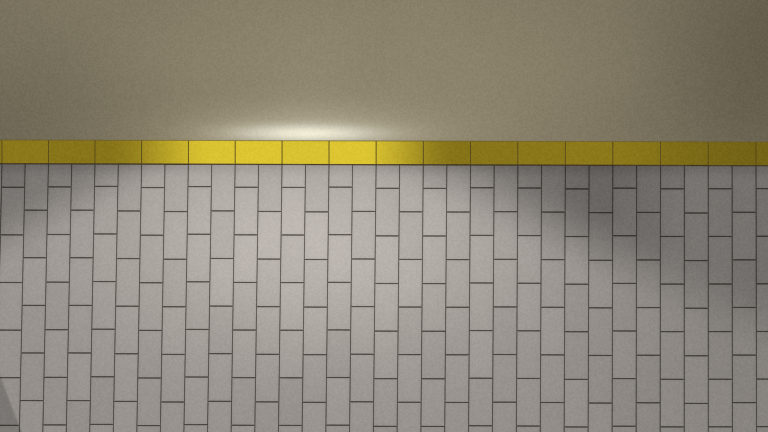
This texture is drawn by a WebGL 2 fragment shader. Its source:

```glsl
#version 300 es
precision highp float;
// A plaster wall above a yellow tile band and staggered upright tiles, lit by a lamp.
// Joints are repeated distances on a slightly warped grid; the light is built from
// gaussian pools and soft diagonal shadow edges. Lengths are in canvas heights.
uniform vec2 u_resolution;
out vec4 outColor;

float hash(vec2 p) {
    vec3 q = fract(vec3(p.xyx) * 0.1031);
    q += dot(q, q.yzx + 33.33);
    return fract((q.x + q.y) * q.z);
}

float noise(vec2 p) {
    vec2 i = floor(p), f = fract(p);
    f = f * f * (3.0 - 2.0 * f);
    return mix(mix(hash(i), hash(i + vec2(1, 0)), f.x),
               mix(hash(i + vec2(0, 1)), hash(i + vec2(1, 1)), f.x), f.y);
}

float pool(vec2 p, vec2 center, vec2 radius) {
    vec2 q = (p - center) / radius;
    return exp(-dot(q, q));
}

// Distance, in grid units, to the nearest whole number
float jointDistance(float t) {
    return abs(fract(t + 0.5) - 0.5);
}

// Band tiles widen gently from left to right
float bandColumn(float x) {
    float u = x - 0.0046;
    return u * (9.308 - 0.081 * u);
}

float line(float dist, float halfWidth, float pixel) {
    return 1.0 - smoothstep(halfWidth - 0.5 * pixel, halfWidth + 0.5 * pixel, dist);
}

vec3 plaster(vec2 p) {
    float light = 0.455 + 0.075 * pool(p, vec2(0.80, 0.82), vec2(0.62, 0.30));
    light -= 0.09 * pool(p, vec2(1.80, 0.88), vec2(0.28, 0.30));
    light -= 0.05 * pool(p, vec2(0.0, 0.72), vec2(0.35, 0.22));
    light += 0.13 * pool(p, vec2(0.70, 0.69), vec2(0.30, 0.065));
    light += 0.27 * pool(p, vec2(0.71, 0.693), vec2(0.17, 0.020));
    light += 0.016 * (noise(p * 7.0) - 0.5);
    float warmth = 1.0 - smoothstep(0.5, 0.8, light);
    return light * mix(vec3(1.03, 1.01, 0.91), vec3(1.05, 0.985, 0.81), warmth);
}

vec3 bandTiles(vec2 p, float pixel) {
    float column = bandColumn(p.x);
    float lit = smoothstep(0.24, 0.50, p.x) * (1.0 - smoothstep(0.84, 1.06, p.x));
    vec3 color = mix(vec3(0.54, 0.465, 0.10), vec3(0.85, 0.76, 0.19), lit);
    color *= 1.0 - 0.18 * smoothstep(1.35, 1.80, p.x);
    color *= 0.97 + 0.06 * hash(vec2(floor(column), 3.0));
    float joint = line(jointDistance(column) / 9.2, 0.0012, pixel);
    return mix(color, vec3(0.32, 0.27, 0.10), 0.8 * joint);
}

vec3 wallTiles(vec2 p, float pixel) {
    float depth = 0.6215 - p.y;
    // Vertical joints lean outward toward the lower left
    float column = 2.0 * bandColumn(p.x + 0.0224 * depth * (1.0 - p.x / 1.62));
    float id = floor(column);
    float row = depth / 0.1102 + 0.5 * (1.0 - mod(id, 2.0)) + 0.012;
    row += 0.03 * (hash(vec2(id, 8.0)) - 0.5);

    // Lamp pool with a diagonal shadow on each side
    float light = 0.57 + 0.15 * pool(p, vec2(0.72, 0.45), vec2(0.50, 0.27));
    light -= 0.05 * smoothstep(1.15, 1.75, p.x);
    float leftShade = 1.0 - smoothstep(-0.07, 0.09, depth - 0.55 * (0.30 - p.x));
    float rightShade = 1.0 - smoothstep(-0.09, 0.11, depth - 0.48 * (p.x - 1.02));
    rightShade *= 1.0 - 0.55 * smoothstep(1.35, 1.65, p.x);
    light -= 0.13 * leftShade + 0.17 * rightShade;
    light -= 0.05 * (1.0 - smoothstep(0.0, 0.035, depth));
    light -= 0.10 * (1.0 - smoothstep(-0.012, 0.012, p.y - 0.13 + 2.6 * p.x));
    light += 0.022 * (hash(vec2(id, floor(row))) - 0.5);
    vec3 color = light * vec3(1.03, 0.995, 0.965);

    // Grout with a faint bevel beside it
    float side = jointDistance(column) / 18.4;
    float end = jointDistance(row) * 0.1102;
    float edge = min(side, end);
    color *= 1.0 - 0.06 * exp(-edge / 0.003);
    float grout = max(0.70 * line(side, 0.0013, pixel), 0.85 * line(end, 0.0015, pixel));
    return mix(color, light * vec3(0.42, 0.39, 0.35), grout);
}

void main() {
    vec2 p = gl_FragCoord.xy / u_resolution.y;
    float pixel = 1.0 / u_resolution.y;
    // The courses drop slightly toward the right
    p.y += 0.0026 * p.x;

    vec3 color = wallTiles(p, pixel);
    color = mix(color, bandTiles(p, pixel), smoothstep(-0.5, 0.5, (p.y - 0.6215) / pixel));
    color = mix(color, plaster(p), smoothstep(-0.5, 0.5, (p.y - 0.676) / pixel));

    // Seams under and over the band
    color = mix(color, vec3(0.25, 0.21, 0.13), 0.8 * line(abs(p.y - 0.6210), 0.0017, pixel));
    color = mix(color, vec3(0.40, 0.35, 0.17), 0.5 * line(abs(p.y - 0.6760), 0.0014, pixel));

    // Fine grain
    color += 0.035 * (noise(p * 330.0) - 0.5);
    outColor = vec4(clamp(color, 0.0, 1.0), 1.0);
}
```
